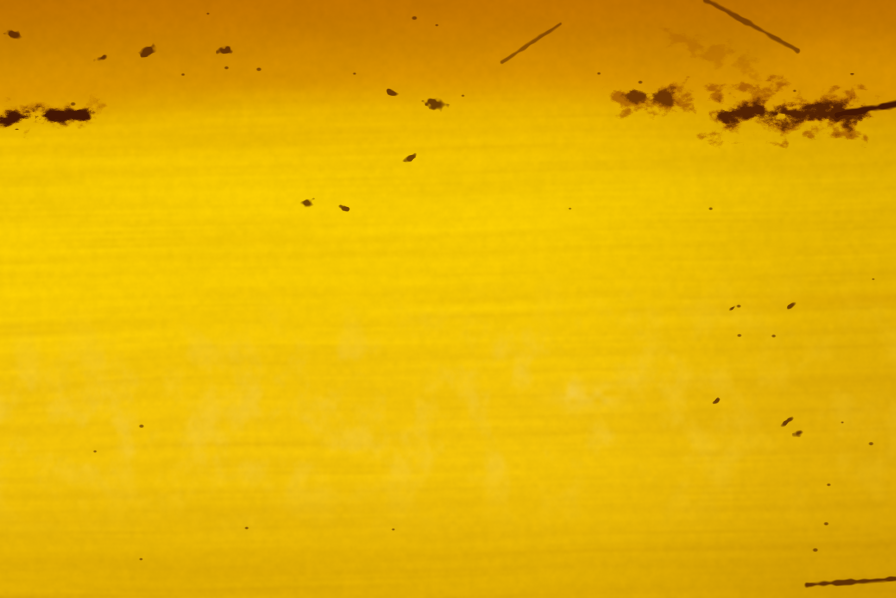
A Shadertoy shader for this texture:

```glsl
#define FIBRE_AMOUNT 0.045
#define MOTTLE_AMOUNT 0.55
#define GRAIN_AMOUNT 0.025
#define BAND_HEIGHT 0.848
#define BAND_BOW 0.055
#define SPECK_CELL 0.045
#define SPECK_RADIUS 0.0032
#define BRUISE_COLOR vec3(0.27, 0.09, 0.01)
#define STAIN_COLOR vec3(0.60, 0.29, 0.01)
#define PALE_COLOR vec3(0.95, 0.79, 0.24)

float hash(vec2 p) {
    vec3 q = fract(vec3(p.xyx) * 0.1031);
    q += dot(q, q.yzx + 33.33);
    return fract((q.x + q.y) * q.z);
}

float noise(vec2 p) {
    vec2 i = floor(p), f = fract(p);
    f = f * f * (3.0 - 2.0 * f);
    return mix(mix(hash(i), hash(i + vec2(1, 0)), f.x),
               mix(hash(i + vec2(0, 1)), hash(i + vec2(1, 1)), f.x), f.y);
}

float fbm(vec2 p) {
    float sum = 0.0, gain = 0.5;
    for (int i = 0; i < 5; i++) {
        sum += gain * noise(p);
        p = mat2(1.6, 1.2, -1.2, 1.6) * p + 17.3;
        gain *= 0.5;
    }
    return sum;
}

float segment(vec2 p, vec2 a, vec2 b) {
    vec2 d = b - a;
    return length(p - a - d * clamp(dot(p - a, d) / dot(d, d), 0.0, 1.0));
}

// Broken stroke whose outline is eaten away by noise
float bruise(vec2 p, vec2 a, vec2 b, float width) {
    float ragged = fbm(p * vec2(45.0, 62.0) + 4.0) - 0.48;
    float d = segment(p, a, b) / width + ragged * 3.4;
    return 1.0 - smoothstep(0.1, 1.0, d);
}

float scratch(vec2 p, vec2 a, vec2 b, float width, float px) {
    float d = segment(p, a, b) + (noise(p * 90.0) - 0.5) * width;
    return 1.0 - smoothstep(width * 0.3, width + px, d);
}

// Small random dots, denser toward the lower right and the upper band
float specks(vec2 p, float px) {
    vec2 cell = floor(p / SPECK_CELL);
    float corner = smoothstep(1.1, 1.5, p.x) * (1.0 - smoothstep(0.2, 0.5, p.y));
    float band = smoothstep(0.12, 0.0, abs(p.y - 0.87));
    float density = 0.015 + 0.2 * corner + 0.09 * band;
    vec2 offset = vec2(hash(cell + 3.1), hash(cell + 8.7)) * 0.7 + 0.15;
    float radius = SPECK_RADIUS * mix(0.4, 1.0, hash(cell + 5.3));
    float d = length((p - (cell + offset) * SPECK_CELL) * vec2(0.8, 1.1));
    return step(hash(cell + 21.0), density) * (1.0 - smoothstep(radius - px, radius + px, d));
}

// Larger blemishes: x, y, radius
float blemishes(vec2 p, float px) {
    const vec3 spots[14] = vec3[14](
        vec3(0.246, 0.914, 0.013), vec3(0.375, 0.916, 0.011), vec3(0.170, 0.903, 0.008),
        vec3(0.023, 0.942, 0.011), vec3(0.654, 0.844, 0.009), vec3(0.728, 0.827, 0.015),
        vec3(0.686, 0.735, 0.008), vec3(0.514, 0.660, 0.010), vec3(0.577, 0.652, 0.008),
        vec3(1.225, 0.485, 0.005), vec3(1.322, 0.488, 0.006), vec3(1.317, 0.295, 0.007),
        vec3(1.336, 0.276, 0.008), vec3(1.198, 0.330, 0.005));
    float mask = 0.0;
    for (int i = 0; i < 14; i++) {
        vec2 q = p - spots[i].xy;
        float tilt = hash(spots[i].xy * 100.0) - 0.4;
        q.y -= q.x * tilt;
        float d = length(q * vec2(0.85, 1.5)) + (noise(p * 160.0) - 0.5) * spots[i].z;
        mask = max(mask, 1.0 - smoothstep(spots[i].z * 0.4, spots[i].z + px, d));
    }
    return mask;
}

vec3 skin(vec2 p) {
    // Bright body fading to ochre at the bottom and right
    vec3 body = mix(vec3(0.86, 0.66, 0.01), vec3(0.94, 0.755, 0.03), smoothstep(-0.04, 0.26, p.y));
    body = mix(body, vec3(0.96, 0.79, 0.01), smoothstep(0.3, 0.56, p.y));
    body = mix(body, vec3(0.91, 0.70, 0.0), smoothstep(0.66, 0.84, p.y));
    body *= 1.0 - vec3(0.08, 0.12, 0.3) * smoothstep(0.85, 1.55, p.x);

    // Fibres run lengthwise with a slight drift
    float along = p.y - 0.02 * p.x + 0.012 * noise(p * 3.0);
    float fibre = noise(vec2(p.x * 2.5, along * 75.0)) + 0.6 * noise(vec2(p.x * 5.0, along * 170.0)) - 0.8;
    body *= 1.0 + vec3(0.7, 1.0, 1.0) * FIBRE_AMOUNT * fibre;
    float streak = smoothstep(0.1, 0.0, abs(p.y - 0.51)) * smoothstep(0.6, 1.4, p.x);
    body *= 1.0 - vec3(0.04, 0.08, 0.1) * streak * noise(vec2(p.x * 2.0, along * 48.0));

    // Pale waxy mottling
    float zone = smoothstep(0.08, 0.26, p.y) * (1.0 - smoothstep(0.32, 0.5, p.y - 0.07 * p.x));
    zone *= 1.0 - 0.65 * smoothstep(0.95, 1.35, p.x);
    float mottle = smoothstep(0.42, 0.78, fbm(p * vec2(24.0, 19.0)));
    body = mix(body, PALE_COLOR, MOTTLE_AMOUNT * zone * mottle);
    vec2 gloss = (p - vec2(0.985, 0.338)) * vec2(18.0, 45.0);
    body = mix(body, vec3(0.97, 0.83, 0.4), 0.6 * exp(-dot(gloss, gloss)) * noise(p * 70.0));

    // Shaded amber band with a soft, bowed edge
    vec3 band = mix(vec3(0.84, 0.57, 0.0), vec3(0.75, 0.445, 0.0), smoothstep(0.85, 1.02, p.y));
    band *= 0.95 + 0.1 * fbm(p * vec2(5.0, 14.0));
    float edge = BAND_HEIGHT - BAND_BOW * (p.x - 0.75) * (p.x - 0.75);
    edge += 0.022 * (fbm(p * vec2(7.0, 11.0)) - 0.5);
    return mix(body, band, smoothstep(-0.045, 0.035, p.y - edge));
}

void mainImage(out vec4 fragColor, in vec2 fragCoord) {
    vec2 p = fragCoord / iResolution.y;
    float px = 1.0 / iResolution.y;
    vec3 color = skin(p);
    color *= 1.0 + GRAIN_AMOUNT * (fbm(p * 95.0) - 0.5) * 2.0;

    // Diffuse stains beneath the dark marks
    float stain = bruise(p, vec2(1.04, 0.832), vec2(1.15, 0.838), 0.022);
    stain = max(stain, bruise(p, vec2(1.20, 0.815), vec2(1.42, 0.807), 0.036));
    stain = max(stain, 0.6 * bruise(p, vec2(0.0, 0.805), vec2(0.15, 0.812), 0.022));
    stain = max(stain, 0.4 * bruise(p, vec2(1.13, 0.94), vec2(1.26, 0.885), 0.02));
    color = mix(color, STAIN_COLOR, 0.65 * stain);

    // Dark bruises, scratches and spots
    float dark = bruise(p, vec2(-0.02, 0.801), vec2(0.15, 0.811), 0.013);
    dark = max(dark, 0.85 * bruise(p, vec2(1.21, 0.812), vec2(1.43, 0.809), 0.019));
    dark = max(dark, 0.6 * bruise(p, vec2(1.06, 0.840), vec2(1.12, 0.838), 0.014));
    dark = max(dark, scratch(p, vec2(1.40, 0.808), vec2(1.51, 0.828), 0.006, px));
    dark = max(dark, 0.5 * scratch(p, vec2(0.84, 0.896), vec2(0.937, 0.96), 0.003, px));
    dark = max(dark, 0.55 * scratch(p, vec2(1.18, 1.0), vec2(1.334, 0.916), 0.004, px));
    dark = max(dark, 0.8 * scratch(p, vec2(1.35, 0.022), vec2(1.51, 0.033), 0.004, px));
    dark = max(dark, 0.75 * blemishes(p, px));
    dark = max(dark, 0.6 * specks(p, px));
    fragColor = vec4(mix(color, BRUISE_COLOR, dark), 1.0);
}
```
